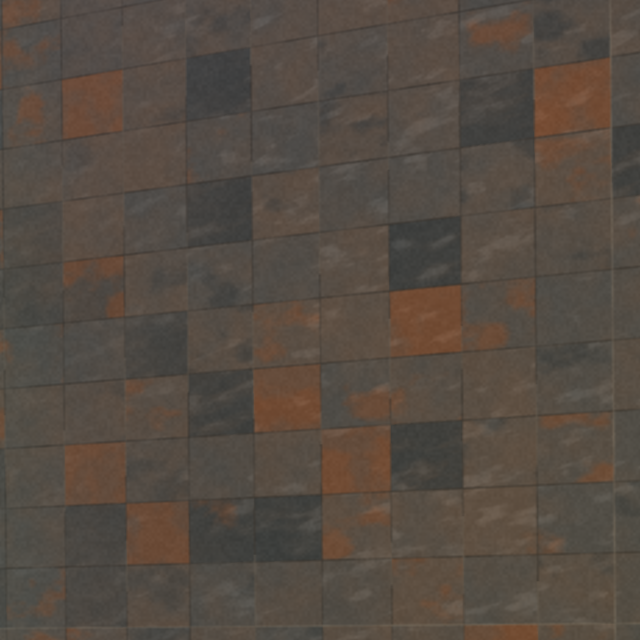
Give the GLSL for this texture, as a WebGL 1 fragment shader.

```glsl
precision highp float;
uniform vec2 u_resolution;

float hash(vec2 p) {
  vec3 q = fract(vec3(p.xyx) * 0.1031);
  q += dot(q, q.yzx + 33.33);
  return fract((q.x + q.y) * q.z);
}

float noise(vec2 p) {
  vec2 i = floor(p), f = fract(p);
  f = f * f * (3.0 - 2.0 * f);
  return mix(mix(hash(i), hash(i + vec2(1.0, 0.0)), f.x),
             mix(hash(i + vec2(0.0, 1.0)), hash(i + vec2(1.0, 1.0)), f.x), f.y);
}

float fbm(vec2 p) {
  float sum = 0.0, amp = 0.5;
  for (int i = 0; i < 4; i++) {
    sum += amp * noise(p);
    p = p * 2.03 + 17.1;
    amp *= 0.5;
  }
  return sum / 0.9375;
}

// Column and row position on a wall seen at a slant
vec2 wallCoords(vec2 uv) {
  float x = uv.x - 0.0065 - 0.008 * (0.5 - uv.y);
  float row = (uv.y - 0.018 - 0.008 * uv.x) / (0.0935 + 0.018 * uv.x);
  return vec2(x / (0.0913 + 0.0151 * x), row);
}

vec3 slate(vec2 uv) {
  vec3 charcoal = vec3(0.225, 0.235, 0.235);
  vec3 rust = vec3(0.455, 0.29, 0.195);
  vec2 wall = wallCoords(uv);
  vec2 id = floor(wall) + 20.0;
  vec2 local = fract(wall);
  float kind = hash(id * 1.7 + 3.1);
  float tone = hash(id + 41.3);
  float contrast = mix(0.4, 1.0, smoothstep(0.1, 0.45, uv.x));
  vec2 seed = id * 7.31;
  float cloud = fbm(local * 2.3 + seed);
  float streak = fbm(vec2(local.x + local.y, 3.0 * local.y - local.x) * 1.6 + seed.yx);

  // Tile body, from cool grey to warm brown
  vec3 col = mix(vec3(0.305, 0.295, 0.28), vec3(0.36, 0.305, 0.262),
                 clamp(0.5 + (tone - 0.5) * 0.8 + (cloud - 0.5) * 1.1, 0.0, 1.0));

  // Dark and rusty tiles
  float dark = step(kind, 0.13) * (0.65 + 0.35 * smoothstep(0.7, 0.4, streak));
  float rusty = step(0.92, kind) * (0.6 + 0.4 * smoothstep(0.3, 0.6, cloud));
  col = mix(col, charcoal, 0.85 * dark * contrast);
  col = mix(col, rust, 0.85 * rusty * mix(0.6, 1.0, contrast));

  // Partial stains and pale cleft marks inside a tile
  float stain = smoothstep(0.52, 0.75, fbm(local * vec2(1.6, 2.2) + seed + 90.0));
  float pick = hash(id + 77.7);
  col = mix(col, charcoal, 0.6 * stain * step(pick, 0.35) * contrast);
  col = mix(col, rust, 0.65 * stain * step(0.76, pick));
  col += 0.05 * smoothstep(0.6, 0.8, streak) * contrast;

  // Thin worn joints, mostly dark with a few pale runs
  vec2 line = floor(wall + 0.5);
  vec2 gap = abs(wall - line) * vec2(0.104, 0.102);
  vec2 joint = 1.0 - smoothstep(0.0006, 0.0024, gap);
  vec2 wear = 0.35 + 0.65 * vec2(noise(vec2(line.x * 9.0 + 50.0, wall.y * 3.0 + 30.0)),
                                noise(vec2(wall.x * 3.0 + 80.0, line.y * 9.0 + 50.0)));
  vec2 pale = vec2(1.0 - step(0.5, abs(line.x - 9.0)), 1.0 - step(0.5, abs(line.y)));
  pale.x = max(pale.x, 0.6 * step(0.62, noise(vec2(line.x * 5.0 + 9.0, wall.y + 60.0))));
  vec2 cover = joint * wear;
  col = mix(col, vec3(0.235, 0.215, 0.195), 0.7 * cover.x * (1.0 - pale.x));
  col = mix(col, vec3(0.225, 0.205, 0.185), 0.8 * cover.y * (1.0 - pale.y));
  col = mix(col, vec3(0.46, 0.42, 0.37), 0.6 * max(cover.x * pale.x, cover.y * pale.y));
  return col;
}

void main() {
  vec2 uv = gl_FragCoord.xy / u_resolution;

  // Soft focus
  vec3 col = vec3(0.0);
  for (int j = -1; j <= 1; j++) {
    for (int i = -1; i <= 1; i++) {
      col += slate(uv + vec2(float(i), float(j)) * 0.0013) / 9.0;
    }
  }

  // Broad colour drift: cool left, mauve upper left, ochre lower right
  float drift = fbm(uv * 4.0 + 5.0) - 0.5;
  col += vec3(0.035, 0.02, 0.01) * drift;
  col += vec3(0.008, 0.002, 0.012) * smoothstep(0.4, 1.0, uv.y) * (1.0 - uv.x);
  col += vec3(0.006, 0.004, -0.014) * uv.x * (1.0 - uv.y);
  col += vec3(-0.008, 0.008, 0.006) * smoothstep(0.15, 0.0, uv.x);

  // Fine stone grain
  float grain = noise(uv * 230.0) + 0.7 * noise(uv * 115.0 + 40.0) - 0.85;
  col += 0.024 * grain;
  gl_FragColor = vec4(col, 1.0);
}
```
